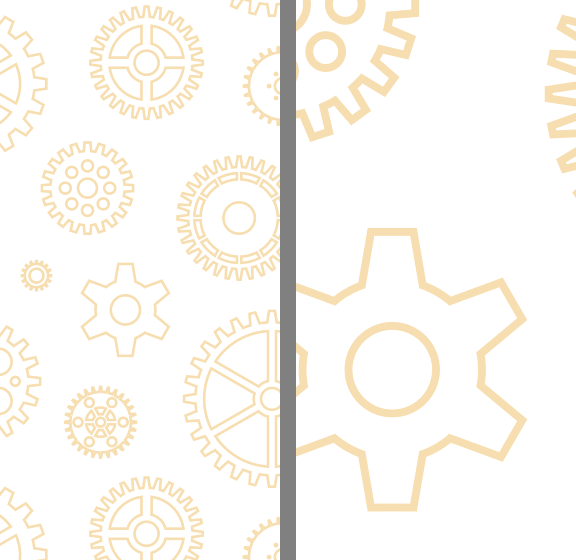
Left, the full canvas; right, a detail of the centre.
Write a Shadertoy shader that draws this pattern.

```glsl
// Outlined gear wheels in pale gold on white, scattered over a repeating tile.
// Each wheel combines a toothed rim, ring and sector distances, folded by
// angle; the nearest line of all wheels is stroked with one even width.

const float TAU = 6.2831853;
const float TILE = 646.0;      // repeat, on a canvas 768 units high

// Position relative to the nearest copy of a wheel
vec2 around(vec2 p, vec2 center) {
    return mod(p - center + 0.5 * TILE, TILE) - 0.5 * TILE;
}

// Rotate p into the sector around the nearest of n spokes
vec2 fold(vec2 p, float n, float phase) {
    float sector = TAU / n;
    float a = mod(atan(p.y, p.x) - phase + 0.5 * sector, sector) - 0.5 * sector;
    return length(p) * vec2(cos(a), sin(a));
}

float ring(vec2 p, float radius) {
    return abs(length(p) - radius);
}

// n small rings set on a circle
float holes(vec2 p, float n, float phase, float orbit, float radius) {
    return ring(fold(p, n, phase) - vec2(orbit, 0.0), radius);
}

// Outline of a disc with n tapered teeth; tip and base are half widths
float teeth(vec2 p, float n, float phase, float root, float outer, float tip, float base) {
    vec2 q = fold(p, n, phase);
    float slope = (base - tip) / (outer - root);
    float side = (abs(q.y) - base + slope * (q.x - root)) / length(vec2(1.0, slope));
    return abs(min(length(p) - root, max(q.x - outer, side)));
}

// Outlines of the openings between n spokes
float windows(vec2 p, float n, float phase, float inner, float outer, float spoke) {
    vec2 q = fold(p, n, phase);
    float band = abs(length(p) - 0.5 * (inner + outer)) - 0.5 * (outer - inner);
    return abs(max(band, spoke - abs(q.y)));
}

float gears(vec2 p) {
    // Four-spoke wheel
    vec2 q = around(p, vec2(201, 86));
    float d = teeth(q, 28.0, 0.0, 63.0, 77.0, 2.5, 4.5);
    d = min(d, min(windows(q, 4.0, 0.0, 27.0, 51.0, 7.0), ring(q, 16.5)));

    // Wheel with eight holes
    q = around(p, vec2(120, 258));
    d = min(d, teeth(q, 20.0, 0.0, 51.0, 62.5, 4.0, 5.0));
    d = min(d, min(holes(q, 8.0, 0.0, 30.5, 7.5), ring(q, 13.0)));

    // Wheel with a slotted ring
    q = around(p, vec2(328, 299));
    d = min(d, teeth(q, 32.0, 0.0, 70.0, 84.5, 2.0, 4.2));
    d = min(d, min(windows(q, 12.0, 0.0, 53.0, 61.5, 3.0), ring(q, 21.5)));

    // Tiny pinion
    q = around(p, vec2(50, 378));
    d = min(d, teeth(q, 16.0, 0.0, 16.0, 20.0, 0.5, 1.0));
    d = min(d, ring(q, 9.5));

    // Six-tooth cog
    q = around(p, vec2(172, 425));
    d = min(d, teeth(q, 6.0, TAU / 12.0, 41.0, 63.0, 9.7, 13.5));
    d = min(d, ring(q, 20.0));

    // Fine wheel with holes and a spoked core
    q = around(p, vec2(138, 579));
    d = min(d, teeth(q, 28.0, 0.0, 41.5, 48.5, 0.6, 1.8));
    d = min(d, min(holes(q, 6.0, 0.0, 31.0, 6.0), ring(q, 6.0)));
    d = min(d, windows(q, 6.0, 0.0, 11.0, 20.0, 3.0));

    // Great six-spoke wheel
    q = around(p, vec2(373, 547));
    d = min(d, teeth(q, 28.0, 0.0, 105.0, 120.5, 4.0, 6.5));
    d = min(d, min(windows(q, 6.0, TAU / 12.0, 25.0, 93.0, 5.5), ring(q, 15.0)));

    // Coarse six-spoke wheel
    q = around(p, vec2(-38.5, 115));
    d = min(d, teeth(q, 18.0, 0.0, 86.0, 102.0, 6.5, 9.0));
    d = min(d, min(windows(q, 6.0, TAU / 12.0, 28.0, 66.0, 7.0), ring(q, 17.0)));

    // Wheel with large and small holes
    q = around(p, vec2(-29, 523));
    d = min(d, teeth(q, 18.0, 0.0, 68.0, 84.0, 4.5, 6.5));
    d = min(d, holes(q, 4.0, TAU / 8.0, 38.0, 18.0));
    d = min(d, holes(q, 4.0, 0.0, 50.0, 6.0));

    // Fine wheel with solid dots
    q = around(p, vec2(388, 118));
    d = min(d, teeth(q, 26.0, 0.0, 46.5, 53.5, 0.6, 1.8));
    return min(d, min(holes(q, 6.0, 0.0, 19.0, 1.5), ring(q, 11.0)));
}

void mainImage(out vec4 fragColor, in vec2 fragCoord) {
    float pixel = 768.0 / iResolution.y;
    vec2 p = vec2(fragCoord.x, iResolution.y - fragCoord.y) * pixel;
    float line = 1.0 - smoothstep(-0.6 * pixel, 0.6 * pixel, gears(p) - 1.8);
    fragColor = vec4(mix(vec3(1.0), vec3(0.97, 0.87, 0.69), line), 1.0);
}
```
